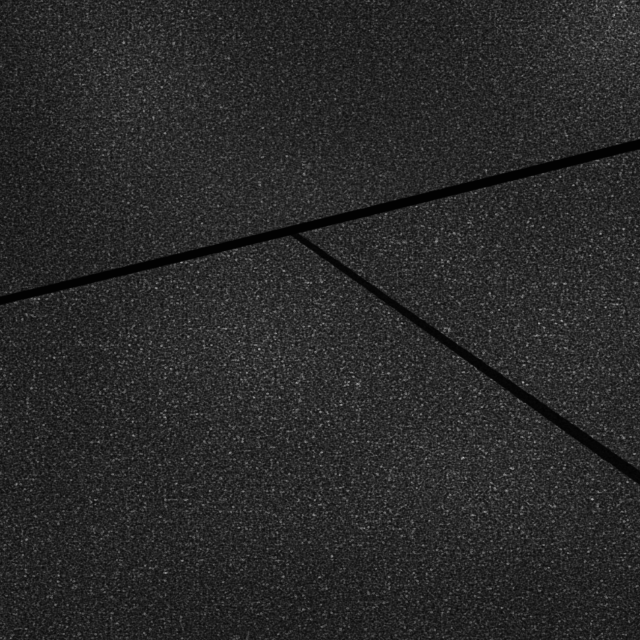
A WebGL 1 fragment shader for this texture:

```glsl
precision highp float;
// Dark grainy stone slabs divided by a long black seam and a diagonal branch.
uniform vec2 u_resolution;

vec2 hash2(vec2 p) {
  vec3 q = fract(p.xyx * vec3(0.1031, 0.1030, 0.0973));
  q += dot(q, q.yzx + 33.33);
  return fract((q.xx + q.yz) * q.zy);
}

float cornerGradient(vec2 cell, vec2 offset) {
  return dot(hash2(cell) * 2.0 - 1.0, offset);
}

float gradientNoise(vec2 p) {
  vec2 i = floor(p), f = fract(p);
  vec2 w = f * f * f * (f * (f * 6.0 - 15.0) + 10.0);
  vec2 e = vec2(1.0, 0.0);
  return mix(
    mix(cornerGradient(i, f), cornerGradient(i + e, f - e), w.x),
    mix(cornerGradient(i + e.yx, f - e.yx), cornerGradient(i + 1.0, f - 1.0), w.x), w.y);
}

float cloud(vec2 p) {
  float sum = 0.0, amplitude = 0.5;
  for (int i = 0; i < 4; i++) {
    sum += amplitude * gradientNoise(p);
    p = p * 2.03 + 17.3;
    amplitude *= 0.55;
  }
  return sum;
}

// Soft elliptical patch of light or shade
float patchAt(vec2 p, vec2 center, vec2 radius) {
  vec2 d = (p - center) / radius;
  return exp(-dot(d, d));
}

// Sparse bright mineral flecks, one candidate per cell
float flecks(vec2 p, float cells, float pixel) {
  vec2 id = floor(p * cells);
  vec2 center = 0.2 + 0.6 * hash2(id + 41.0);
  vec2 chance = hash2(id + 173.0);
  float d = length((fract(p * cells) - center) * vec2(0.85, 1.0)) / cells;
  float radius = mix(0.0007, 0.0017, chance.y);
  float spot = 1.0 - smoothstep(radius - 0.5 * pixel, radius + 0.7 * pixel, d);
  return spot * step(0.76, chance.x) * mix(0.3, 1.0, chance.y * chance.y);
}

void main() {
  float pixel = 1.0 / min(u_resolution.x, u_resolution.y);
  vec2 p = gl_FragCoord.xy / u_resolution;

  // Signed distances to the seam centre lines
  float seam = (p.y - 0.530 - 0.239 * p.x - 0.006 * p.x * p.x) * 0.971;
  float branch = (p.y - 0.637 + 0.706 * (p.x - 0.456)) * 0.817;
  float upper = smoothstep(-0.004, 0.004, seam);

  // Broad light on the upper slab
  float topLight = 0.96
    + 0.20 * patchAt(p, vec2(0.20, 0.85), vec2(0.12, 0.13))
    + 0.42 * patchAt(p, vec2(0.98, 0.96), vec2(0.11, 0.12))
    + 0.16 * patchAt(p, vec2(0.46, 0.70), vec2(0.22, 0.08))
    - 0.12 * patchAt(p, vec2(0.56, 0.90), vec2(0.16, 0.16))
    - 0.18 * patchAt(p, vec2(0.00, 0.78), vec2(0.12, 0.25));

  // Broad light on the lower slabs
  float lowLight = 0.97
    + 0.22 * patchAt(p, vec2(0.45, 0.46), vec2(0.24, 0.11))
    + 0.20 * patchAt(p, vec2(0.70, 0.28), vec2(0.16, 0.12))
    + 0.16 * patchAt(p, vec2(0.94, 0.46), vec2(0.16, 0.12))
    + 0.10 * patchAt(p, vec2(0.68, 0.61), vec2(0.16, 0.08))
    - 0.14 * patchAt(p, vec2(0.00, 0.38), vec2(0.16, 0.20))
    - 0.15 * (1.0 - smoothstep(0.0, 0.22, p.y));
  float light = mix(lowLight, topLight, upper) + 0.22 * cloud(p * 4.0 + 8.0);

  // Coarse and fine mineral grain
  float grain = gradientNoise(p * vec2(215.0, 262.0))
    + 0.9 * gradientNoise(p * vec2(331.0, 367.0) + 71.0)
    + 0.4 * gradientNoise(p * vec2(97.0, 131.0) + 29.0);
  float contrast = mix(1.15, 0.95, upper * patchAt(p, vec2(0.5, 0.75), vec2(0.3, 0.2)));
  float tone = 0.149 * light * exp(contrast * grain);

  float sparkle = 0.0;
  for (int i = 0; i < 3; i++) {
    float layer = float(i);
    sparkle += flecks(p + layer * 0.137, 83.0 + 37.0 * layer, pixel);
  }
  tone += sparkle * mix(0.23, 0.16, upper) * light;

  // Faint worn lip under the long seam
  tone += 0.025 * exp(-pow((seam + 0.010) / 0.0025, 2.0));

  // Dark joints with softened, slightly uneven edges
  float chip = 0.0012 * gradientNoise(p * 75.0);
  float branchWidth = mix(0.0048, 0.0088, smoothstep(0.456, 1.0, p.x)) + chip;
  float branchMask = 1.0 - smoothstep(-pixel, pixel, abs(branch) - branchWidth);
  branchMask *= smoothstep(0.450, 0.456, p.x) * (1.0 - upper);
  tone = mix(tone, 0.024 + 0.02 * grain, branchMask);
  float seamWidth = mix(0.0064, 0.0076, p.x) + 0.5 * chip;
  float seamMask = 1.0 - smoothstep(-pixel, pixel, abs(seam) - seamWidth);
  tone = mix(tone, 0.008, seamMask);

  gl_FragColor = vec4(vec3(clamp(tone, 0.0, 1.0)), 1.0);
}
```
